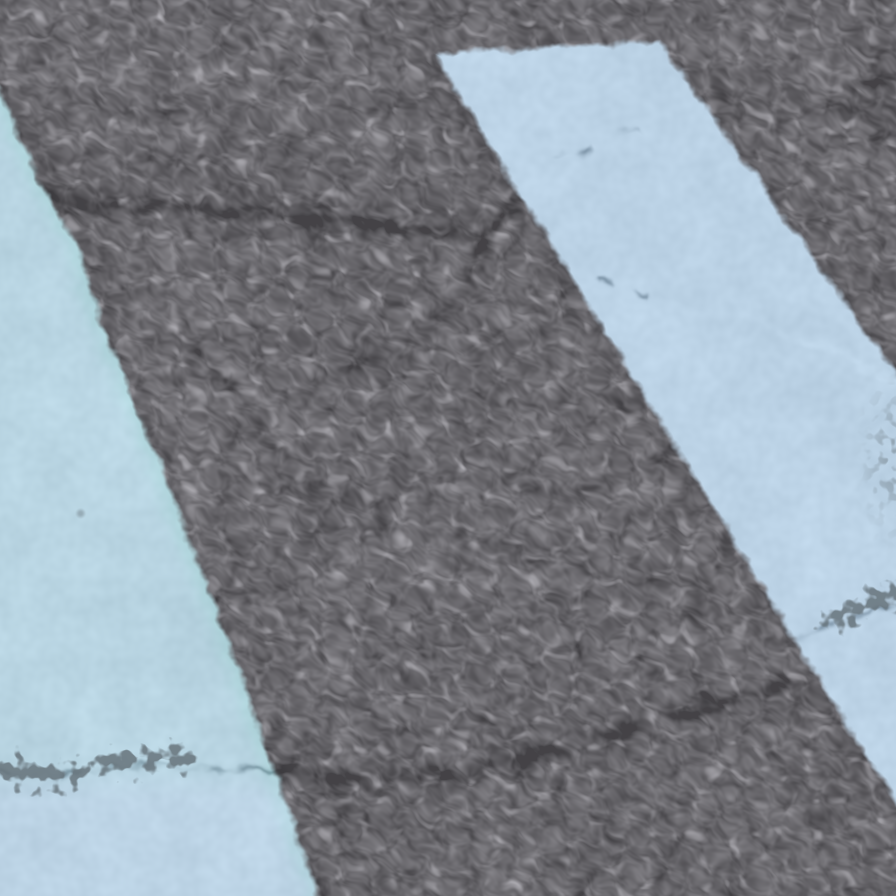
Reproduce this texture procedurally as a WebGL 1 fragment shader.

```glsl
precision highp float;

uniform vec2 u_resolution;

const vec3 ASPHALT = vec3(0.415, 0.410, 0.428);
const vec3 PAINT_LEFT = vec3(0.722, 0.832, 0.885);
const vec3 PAINT_RIGHT = vec3(0.735, 0.825, 0.900);
const vec3 CHIP_COLOR = vec3(0.40, 0.45, 0.48);
const vec2 GRAIN_DIR = vec2(0.86, -0.51);
const vec2 GRAIN_SCALE = vec2(62.0, 100.0);
const float GRAIN_GAIN = 0.085;
const float SPECK_GAIN = 0.15;
const float EDGE_SOFT = 0.0045;
const float EDGE_ROUGH = 0.008;
const float CRACK_WOBBLE = 0.012;

vec2 gradientAt(vec2 cell) {
  float h = fract(sin(dot(cell, vec2(127.1, 311.7))) * 43758.55);
  return vec2(cos(6.2832 * h), sin(6.2832 * h));
}

float gradientNoise(vec2 p) {
  vec2 i = floor(p), f = fract(p);
  vec2 u = f * f * f * (f * (f * 6.0 - 15.0) + 10.0);
  vec2 e = vec2(1.0, 0.0);
  float low = mix(dot(gradientAt(i), f), dot(gradientAt(i + e), f - e), u.x);
  float high = mix(dot(gradientAt(i + e.yx), f - e.yx), dot(gradientAt(i + 1.0), f - 1.0), u.x);
  return 1.4 * mix(low, high, u.y);
}

float fbm(vec2 p) {
  float sum = 0.0, amp = 0.55;
  for (int i = 0; i < 3; i++) {
    sum += amp * gradientNoise(p);
    p = mat2(1.6, 1.2, -1.2, 1.6) * p + 7.3;
    amp *= 0.5;
  }
  return sum;
}

float segment(vec2 p, vec2 a, vec2 b) {
  vec2 ab = b - a;
  return length(p - a - ab * clamp(dot(p - a, ab) / dot(ab, ab), 0.0, 1.0));
}

float chain(vec2 p, vec2 a, vec2 b, vec2 c, vec2 d) {
  return min(segment(p, a, b), min(segment(p, b, c), segment(p, c, d)));
}

float line(float dist, float width) {
  return exp(-dist * dist / (width * width));
}

// Signed distances, positive inside the painted stripes
float leftStripe(vec2 p) {
  float edge = 0.354 - 0.395 * p.y + 0.07 * p.y * (0.896 - p.y) + 0.010 * line(p.y - 0.72, 0.045);
  return 0.93 * (edge - p.x);
}

float rightStripe(vec2 p) {
  float nearSide = 0.851 * (p.x - 0.484 - 0.617 * (0.940 - p.y));
  float farSide = 0.813 * (0.737 + 0.715 * (0.952 - p.y) - p.x);
  float top = 0.941 + 0.05 * (p.x - 0.484) - p.y;
  return min(min(nearSide, farSide), top);
}

vec3 asphalt(vec2 p, vec2 w) {
  vec2 q = vec2(dot(p, GRAIN_DIR), dot(p, vec2(-GRAIN_DIR.y, GRAIN_DIR.x))) * GRAIN_SCALE;
  q += 0.5 * vec2(gradientNoise(p * 45.0), gradientNoise(p * 45.0 + 19.0));
  float clumps = gradientNoise(p * 30.0 + 5.0);
  float tone = GRAIN_GAIN * (gradientNoise(q) + 0.6 * gradientNoise(q * 1.9 + 11.0));
  tone += 0.055 * clumps + 0.04 * fbm(p * 7.0 + 3.0);
  tone += SPECK_GAIN * smoothstep(0.12, 0.85, gradientNoise(q * 0.85 + 31.0) + 0.15 * clumps);
  tone -= 0.07 * smoothstep(0.15, 0.8, gradientNoise(q * 0.6 + 57.0));

  // Open cracks
  float upper = min(chain(w, vec2(0.04, 0.780), vec2(0.09, 0.766), vec2(0.18, 0.768), vec2(0.31, 0.762)),
                    chain(w, vec2(0.31, 0.762), vec2(0.43, 0.746), vec2(0.54, 0.733), vec2(0.575, 0.775)));
  float lower = min(chain(w, vec2(0.30, 0.142), vec2(0.39, 0.134), vec2(0.48, 0.138), vec2(0.57, 0.147)),
                    chain(w, vec2(0.57, 0.147), vec2(0.68, 0.182), vec2(0.78, 0.206), vec2(0.90, 0.245)));
  float corner = min(chain(w, vec2(0.79, 0.882), vec2(0.90, 0.889), vec2(0.94, 0.905), vec2(1.02, 0.915)),
                     segment(w, vec2(0.91, 0.886), vec2(1.02, 0.842)));
  float patchy = clamp(0.6 + 1.3 * gradientNoise(p * 21.0), 0.1, 1.1);
  tone -= (0.07 + 0.07 * patchy) * line(upper, 0.0065) + 0.02 * line(upper, 0.022);
  tone -= patchy * (0.12 * line(lower, 0.009) + 0.05 * line(lower, 0.026) + 0.10 * line(corner, 0.008));

  // Faint seams and a pale scuff
  float branch = chain(w, vec2(0.555, 0.74), vec2(0.52, 0.667), vec2(0.456, 0.622), vec2(0.38, 0.59));
  float seam = chain(w, vec2(0.12, 0.665), vec2(0.23, 0.60), vec2(0.33, 0.47), vec2(0.44, 0.41));
  float scuff = chain(w, vec2(0.26, 0.585), vec2(0.29, 0.56), vec2(0.31, 0.54), vec2(0.325, 0.48));
  tone -= 0.08 * patchy * line(branch, 0.011) + 0.04 * line(seam, 0.007);
  tone += 0.06 * line(scuff, 0.009) + 0.06 * line(segment(w, vec2(0.54, 0.69), vec2(0.565, 0.75)), 0.008);
  return ASPHALT + max(tone, -0.15) * vec3(1.0, 1.0, 1.02);
}

vec3 paint(vec2 p, vec2 w, float leftDist, float rightDist) {
  float isRight = step(leftDist, rightDist);
  vec3 color = mix(PAINT_LEFT, PAINT_RIGHT, isRight);
  color += 0.03 * fbm(p * 26.0) + 0.03 * fbm(p * 5.0) + 0.015 * gradientNoise(p * 90.0);
  color += vec3(0.012, -0.006, 0.010) * (1.0 - isRight) * smoothstep(0.15, 0.10, p.y);
  color += vec3(-0.035, 0.0, -0.025) * (1.0 - isRight) * line(leftDist, 0.014);

  // Hairlines and a raised crease
  float hair = min(chain(w, vec2(0.575, 0.810), vec2(0.61, 0.817), vec2(0.65, 0.832), vec2(0.71, 0.855)),
                   segment(w, vec2(0.67, 0.684), vec2(0.72, 0.672)));
  float crease = chain(w, vec2(0.72, 0.672), vec2(0.83, 0.645), vec2(0.92, 0.615), vec2(1.02, 0.565));
  float leftSeam = chain(w, vec2(-0.02, 0.145), vec2(0.06, 0.132), vec2(0.13, 0.145), vec2(0.31, 0.140));
  float rightSeam = chain(w, vec2(0.89, 0.285), vec2(0.92, 0.302), vec2(0.96, 0.312), vec2(1.02, 0.333));
  float breaks = smoothstep(-0.1, 0.4, gradientNoise(p * 34.0));
  color -= 0.22 * breaks * line(hair, 0.004);
  color += 0.035 * smoothstep(0.70, 0.95, p.x) * line(crease, 0.005) - 0.02 * line(crease + 0.008, 0.012);
  color -= (0.04 + 0.16 * breaks) * line(min(leftSeam, rightSeam), 0.0035);

  // Chipped patches along the seams and the worn far side
  float chips = min(chain(w, vec2(-0.02, 0.148), vec2(0.02, 0.140), vec2(0.05, 0.132), vec2(0.09, 0.136)),
                    segment(w, vec2(0.12, 0.149), vec2(0.205, 0.154)));
  chips = min(chips, chain(w, vec2(0.925, 0.310), vec2(0.95, 0.317), vec2(0.98, 0.328), vec2(1.02, 0.335)));
  float chipNoise = gradientNoise(p * 75.0) + 0.4 * gradientNoise(p * 150.0);
  float chipped = smoothstep(0.013, 0.003, chips + 0.016 * chipNoise);
  float worn = smoothstep(0.95, 1.0, p.x) * line(p.y - 0.49, 0.06);
  chipped = max(chipped, 0.6 * worn * smoothstep(-0.05, 0.5, chipNoise));
  chipped = max(chipped, 0.5 * smoothstep(0.007, 0.001, length(p - vec2(0.09, 0.427))));
  return mix(color, CHIP_COLOR, 0.85 * chipped);
}

void main() {
  vec2 p = gl_FragCoord.xy / u_resolution;
  vec2 w = p + CRACK_WOBBLE * vec2(fbm(p * 30.0), fbm(p * 30.0 + 41.0));
  float rough = EDGE_ROUGH * fbm(p * 42.0 + 13.0);
  float leftDist = leftStripe(p) + rough;
  float rightDist = rightStripe(p) + rough;
  float stripeDist = max(leftDist, rightDist);
  float soft = max(EDGE_SOFT, 0.75 / u_resolution.y);

  vec3 road = asphalt(p, w) - 0.03 * line(stripeDist, 0.014);
  vec3 color = mix(road, paint(p, w, leftDist, rightDist), smoothstep(-soft, soft, stripeDist));
  gl_FragColor = vec4(clamp(color, 0.0, 1.0), 1.0);
}
```
